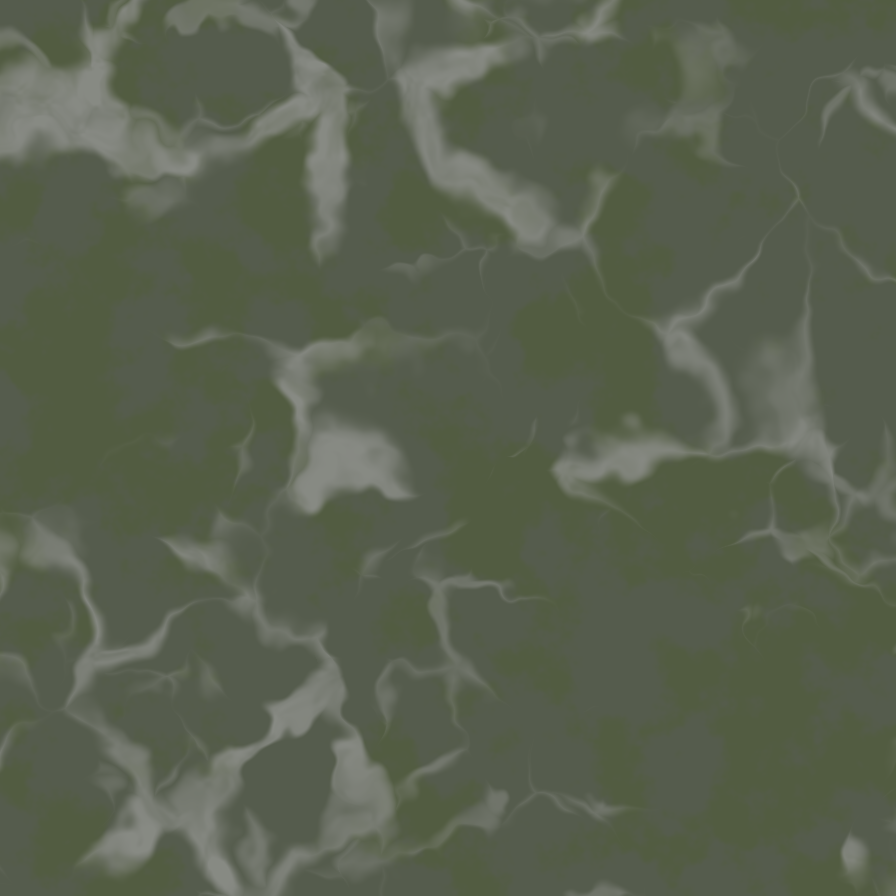
Give the GLSL for this texture, as a Shadertoy shader.

```glsl
#define OLIVE vec3(0.322, 0.361, 0.256)
#define SLATE vec3(0.334, 0.361, 0.301)
#define PALE vec3(0.530, 0.540, 0.515)
#define MOTTLE_SCALE 13.0
#define WISP_SCALE 5.6
#define WISP_THINNESS 2.5
#define FLECK_SCALE 10.0
#define FLECK_THINNESS 2.3
#define WARP 0.15

vec2 hash2(vec2 cell) {
    vec3 h = fract(cell.xyx * vec3(0.1031, 0.1030, 0.0973));
    h += dot(h, h.yzx + 33.33);
    return fract((h.xx + h.yz) * h.zy);
}

float valueNoise(vec2 p) {
    vec2 cell = floor(p), f = fract(p);
    vec2 e = vec2(1.0, 0.0);
    f = f * f * f * (f * (f * 6.0 - 15.0) + 10.0);
    float low = mix(hash2(cell).x, hash2(cell + e.xy).x, f.x);
    float high = mix(hash2(cell + e.yx).x, hash2(cell + e.xx).x, f.x);
    return mix(low, high, f.y);
}

float layeredNoise(vec2 p, int layers) {
    const mat2 turn = mat2(1.62, 1.22, -1.22, 1.62);
    float sum = 0.0, total = 0.0, weight = 1.0;
    for (int i = 0; i < layers; i++) {
        sum += weight * valueNoise(p);
        total += weight;
        weight *= 0.6;
        p = turn * p + 17.3;
    }
    return sum / total;
}

// Zero on the walls between cells, growing towards their centres
float cellWall(vec2 p) {
    vec2 cell = floor(p), f = fract(p);
    float nearest = 8.0, second = 8.0;
    for (int y = -1; y <= 1; y++)
    for (int x = -1; x <= 1; x++) {
        vec2 offset = vec2(x, y);
        float d = length(offset + hash2(cell + offset) - f);
        second = min(second, max(nearest, d));
        nearest = min(nearest, d);
    }
    return second - nearest;
}

// Broken, tapering strokes that follow the cell walls
float wisps(vec2 p, vec2 warped, float scale, float thinness, float threshold) {
    float patches = 0.5 * valueNoise(p * scale * 0.7 + 5.7)
                  + 0.5 * valueNoise(warped * scale * 1.9 + 31.0);
    float density = smoothstep(threshold, threshold + 0.42, patches);
    float softness = mix(0.35, 0.95, valueNoise(warped * scale * 1.6 + 63.0));
    return smoothstep(0.0, softness, density - thinness * cellWall(warped * scale));
}

void mainImage(out vec4 fragColor, in vec2 fragCoord) {
    vec2 p = fragCoord / iResolution.y + 12.0;

    // Ragged two-tone ground
    float mottle = layeredNoise(p * MOTTLE_SCALE, 5);
    vec3 color = mix(OLIVE, SLATE, smoothstep(0.36, 0.56, mottle));

    // Curled veils with faint inner streaks
    vec2 bend = vec2(layeredNoise(p * 6.0 + 11.0, 4), layeredNoise(p * 6.0 + 47.0, 4));
    vec2 warped = p + WARP * (bend - 0.5);
    float veil = wisps(p, warped, WISP_SCALE, WISP_THINNESS, 0.42);
    float flecks = wisps(p + 7.0, warped + 7.0, FLECK_SCALE, FLECK_THINNESS, 0.52);
    float streaks = 0.45 + 0.75 * layeredNoise(warped * 26.0, 3);
    float light = max(veil, 0.6 * flecks) * streaks;

    fragColor = vec4(mix(color, PALE, clamp(light, 0.0, 1.0)), 1.0);
}
```
